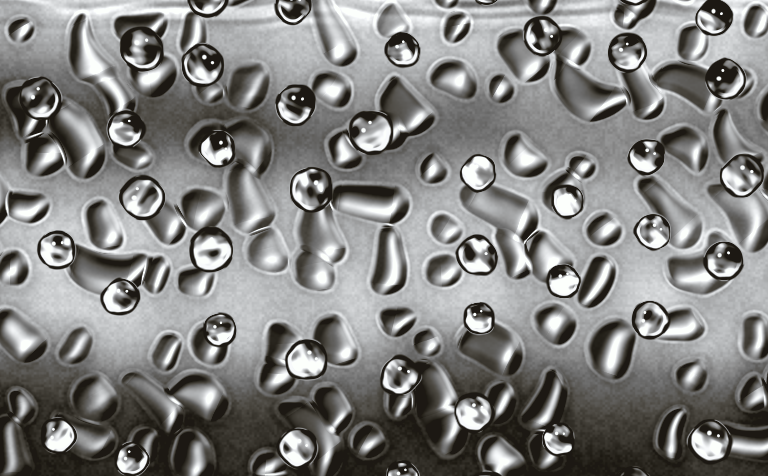
Write a WebGL 1 fragment shader that draws this texture.

```glsl
precision highp float;
// Clear water drops over a brushed metal sheet embossed with irregular glossy bumps.
uniform vec2 u_resolution;

#define BUMP_CELL 0.124
#define BUMP_RADIUS 0.042
#define BUMP_LENGTH 0.055
#define BUMP_SHARE 0.92
#define BUMP_MERGE 0.02
#define DROP_CELL 0.18
#define DROP_RADIUS 0.042
#define DROP_SHARE 0.8
#define GRAIN 0.07
#define LIGHT_DIR vec2(0.8, -0.6)

float hash(vec2 p) {
  return fract(sin(dot(p, vec2(127.1, 311.7))) * 43758.5453);
}

vec2 hash2(vec2 p) {
  return vec2(hash(p), hash(p + 37.3));
}

float noise(vec2 p) {
  vec2 i = floor(p), f = fract(p);
  f = f * f * f * (f * (f * 6.0 - 15.0) + 10.0);
  return mix(mix(hash(i), hash(i + vec2(1, 0)), f.x),
             mix(hash(i + vec2(0, 1)), hash(i + vec2(1, 1)), f.x), f.y);
}

float smoothMax(float a, float b, float k) {
  float h = max(k - abs(a - b), 0.0) / k;
  return max(a, b) + h * h * k * 0.25;
}

vec2 rotate(vec2 p, float a) {
  return vec2(cos(a) * p.x + sin(a) * p.y, cos(a) * p.y - sin(a) * p.x);
}

// Height of the merged bumps: bent, tapered capsules with a parabolic profile.
float bumpHeight(vec2 p) {
  p += 0.012 * (vec2(noise(p * 14.0), noise(p * 14.0 + 50.0)) - 0.5);
  vec2 base = floor(p / BUMP_CELL);
  float height = -1.0;
  for (int j = -1; j <= 1; j++) {
    for (int i = -1; i <= 1; i++) {
      vec2 id = base + vec2(i, j);
      vec2 shape = hash2(id + 5.7);
      vec2 q = p - (id + 0.5 + 0.7 * (hash2(id) - 0.5)) * BUMP_CELL;
      q = rotate(q, -0.95 + 2.2 * (hash(id + 11.1) - 0.5));
      q.y += (hash(id + 23.9) - 0.5) * 10.0 * q.x * q.x;
      float halfLength = BUMP_LENGTH * shape.x * shape.x;
      float radius = BUMP_RADIUS * (0.6 + 0.45 * shape.y + 0.15 * clamp(q.x / BUMP_LENGTH, -1.0, 1.0));
      q.x = sign(q.x) * smoothMax(abs(q.x) - halfLength, 0.0, 0.02) * 0.95;
      float dome = radius - dot(q, q) / radius;
      if (hash(id + 71.3) < BUMP_SHARE) height = smoothMax(height, dome, BUMP_MERGE);
    }
  }
  return height;
}

// Light and dark bands reflected by the flat sheet.
float sheetTone(vec2 p, float across) {
  float y = p.y + 0.07 * (noise(p * 3.0) - 0.5);
  float band = (y - 0.735) / 0.115;
  float tone = 0.77 - 0.54 * exp(-band * band) * mix(1.0, 0.4, across);
  tone -= 0.6 * (1.0 - smoothstep(0.09, 0.36, y));
  float streak = noise(vec2(p.x * 5.0, p.y * 75.0 + 3.0 * noise(p * 6.0)));
  tone += 0.55 * (streak - 0.45) * smoothstep(0.92, 0.98, p.y);
  tone += 0.18 * (noise(p * 8.0) - 0.5);
  return tone + GRAIN * (noise(p * 190.0) + 0.6 * noise(p * 80.0) - 0.8);
}

// Polished reflection chosen by the surface slope: dark body, soft white highlight.
float bumpTone(vec2 slope, vec2 p, float sheet) {
  vec2 drift = vec2(noise(p * 6.0), noise(p * 6.0 + 20.0)) - 0.5;
  vec2 spot = slope - vec2(0.2, -0.16) - 0.5 * drift;
  float facing = dot(slope, LIGHT_DIR);
  float across = dot(spot, LIGHT_DIR) / 0.27;
  float streak = exp(-across * across - 2.0 * dot(spot, spot));
  float tone = 0.3 + 0.25 * (sheet - 0.5);
  tone -= 0.22 * smoothstep(0.05, 0.4, -facing);
  tone -= 0.26 * smoothstep(0.4, 0.7, facing);
  tone -= 0.1 * smoothstep(0.3, 0.6, abs(slope.y));
  float rim = smoothstep(0.68, 0.98, length(slope));
  tone += 0.55 * rim * smoothstep(-0.1, 0.7, -facing);
  tone += 0.35 * rim * smoothstep(0.3, 0.7, slope.x) * smoothstep(-0.2, 0.3, slope.y);
  return tone + 0.86 * streak;
}

// Refraction in a clear drop: bright pools, dark folds, a dark rim and glints.
float dropTone(vec2 u, vec2 id, float y) {
  float r = length(u);
  vec2 q = rotate(u, 2.4 * (hash(id + 3.1) - 0.5));
  float fold = 0.7 * noise(q * (1.5 + r) + 40.0 * hash2(id + 9.0));
  fold += 0.3 * noise(vec2(q.x * 2.0 + 2.0 * q.y, q.y * 4.0) + 20.0 * hash2(id + 2.0));
  float pool = fold - 0.2 * q.y - 0.2 * smoothstep(0.6, 0.95, y);
  float tone = mix(0.08, 0.5, smoothstep(0.22, 0.44, pool));
  tone += 0.5 * smoothstep(0.4, 0.68, pool);
  float crescent = smoothstep(0.12, 0.04, abs(r - 0.76)) * smoothstep(0.0, 0.5, -q.y);
  tone = mix(tone, 0.98, crescent);
  float wobble = 0.12 * (noise(q * 2.5 + id * 5.0) - 0.5);
  tone = mix(tone, 0.08, smoothstep(0.8, 0.9, r + wobble));
  tone = mix(tone, 0.7, smoothstep(0.93, 0.99, r) * smoothstep(0.4, 0.7, noise(q * 2.0 + id)));
  float glint = smoothstep(0.14, 0.06, length(q - vec2(-0.2, 0.3)));
  glint += smoothstep(0.1, 0.04, length(q - vec2(0.22, 0.4)));
  return mix(tone, 1.0, min(glint, 1.0));
}

void main() {
  vec2 p = gl_FragCoord.xy / u_resolution.y;
  float sheet = sheetTone(p, gl_FragCoord.x / u_resolution.x);

  // Embossed bumps with a faint pale halo.
  vec2 e = vec2(0.0015, 0.0);
  float height = bumpHeight(p);
  vec2 slope = 0.5 * (height - vec2(bumpHeight(p + e.xy), bumpHeight(p + e.yx))) / e.x;
  float halo = smoothstep(-0.022, -0.008, height) * noise(p * 22.0);
  float tone = sheet - 0.06 * smoothstep(-0.06, -0.015, height) + 0.24 * halo;
  float strength = mix(0.7, 1.0, smoothstep(0.2, 0.45, noise(p * 4.0 + 8.0)));
  tone = mix(tone, bumpTone(slope, p, sheet), strength * smoothstep(-0.007, 0.006, height));

  // Clear drops, each kept inside its own staggered cell.
  vec2 g = p / DROP_CELL;
  g.y += 0.37 * floor(g.x);
  vec2 id = floor(g);
  float radius = DROP_RADIUS * (0.83 + 0.32 * hash(id + 4.4));
  vec2 u = (fract(g) - 0.5 - 0.42 * (hash2(id + 60.0) - 0.5)) * DROP_CELL / radius;
  u *= 1.0 + 0.16 * (noise(u * 1.5 + id * 9.0) - 0.5);
  float edge = 1.0 / (u_resolution.y * radius);
  float cover = smoothstep(1.0 + edge, 1.0 - edge, length(u)) * step(hash(id + 81.0), DROP_SHARE);
  tone = mix(tone, dropTone(u, id, p.y), cover);

  // Warm shadows and faintly cool lights.
  vec3 color = vec3(tone) + vec3(0.016, 0.003, -0.025) * (1.0 - smoothstep(0.25, 0.45, tone));
  color += vec3(-0.008, 0.001, 0.008) * smoothstep(0.5, 0.75, tone);
  gl_FragColor = vec4(clamp(color, vec3(0.11, 0.095, 0.075), vec3(0.99, 1.0, 0.99)), 1.0);
}
```
